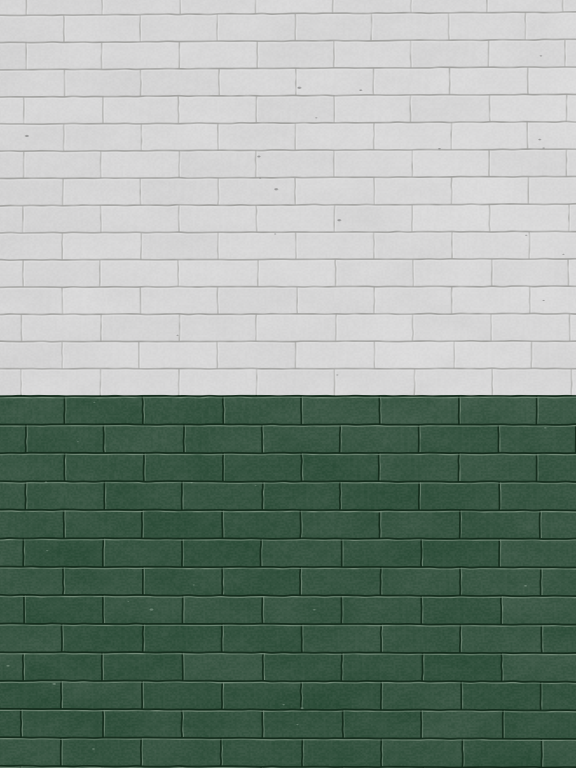
This texture is drawn by a Shadertoy shader. Its source:

```glsl
// A painted brick wall: pale grey above, deep green below, in running bond.

float hash(vec2 p) {
    return fract(sin(dot(p, vec2(127.1, 311.7))) * 43758.5453);
}

float noise(vec2 p) {
    vec2 i = floor(p), f = fract(p);
    f = f * f * (3.0 - 2.0 * f);
    return mix(mix(hash(i), hash(i + vec2(1, 0)), f.x),
               mix(hash(i + vec2(0, 1)), hash(i + vec2(1, 1)), f.x), f.y);
}

float fbm(vec2 p) {
    float sum = 0.0, gain = 0.5;
    for (int i = 0; i < 4; i++) {
        sum += gain * noise(p);
        p = p * 2.03 + 17.0;
        gain *= 0.5;
    }
    return sum / 0.9375;
}

// Box-filtered coverage of the interval from a to b
float band(float x, float a, float b, float px) {
    return clamp((x - a) / px + 0.5, 0.0, 1.0) - clamp((x - b) / px + 0.5, 0.0, 1.0);
}

void mainImage(out vec4 fragColor, in vec2 fragCoord) {
    // Canvas width is 1, y runs downward from the top
    vec2 uv = fragCoord / iResolution.xy;
    vec2 p = vec2(uv.x, (1.0 - uv.y) * 4.0 / 3.0);
    float px = 1.0 / iResolution.x;
    float below = p.y - 0.6875;
    bool lower = below > 0.0;

    // Courses, with a slight perspective spread down the wall
    float courseHeight = lower ? 0.0494 + 0.0002 * p.x : 0.0472 + 0.0004 * p.x;
    float course = below / courseHeight;
    float row = floor(course);
    float bedDist = (course - round(course)) * courseHeight;
    bedDist += 0.0014 * (noise(vec2(p.x * 55.0, round(course) * 7.3)) - 0.5);

    // Bricks along the course, every other one shifted by half
    float brickLength = 0.1366 + 0.00021 * row;
    float start = lower ? 0.3854 : 0.3785;
    float along = (p.x - start) / brickLength - 0.5 * mod(row, 2.0);
    along += 0.03 * (hash(vec2(round(along), row)) - 0.5);
    float brick = floor(along);
    float headDist = (along - round(along)) * brickLength;
    headDist += 0.0012 * (noise(vec2(round(along) * 5.1, p.y * 90.0)) - 0.5);

    // Surface variation
    float tone = hash(vec2(brick, row) + 3.7) - 0.5;
    float grain = noise(p * vec2(330.0, 360.0)) - 0.5;
    float cloud = fbm(p * vec2(14.0, 22.0)) - 0.5;
    float wear = noise(p * vec2(70.0, 90.0) + 40.0);

    // Shadow and lit lip of the joints
    float bedShade = band(bedDist, -0.0016, 0.0013, px);
    float bedLip = band(bedDist, 0.0013, 0.0037, px);
    float headShade = band(headDist, -0.0016, 0.0012, px);
    float headLip = band(headDist, 0.0012, 0.0034, px);

    // Pale paint
    vec3 pale = vec3(0.843, 0.842, 0.844) + 0.018 * tone + 0.022 * grain + 0.03 * cloud;
    pale += 0.012 * (p.x - 0.5);
    pale = mix(pale, vec3(0.885), 0.6 * max(bedLip, headLip));
    pale = mix(pale, vec3(0.70, 0.70, 0.69), headShade * (0.35 + 0.6 * wear));
    pale = mix(pale, vec3(0.63, 0.63, 0.62), bedShade * (0.6 + 0.4 * wear));

    // Green paint
    float fade = 0.58 - 0.35 * (p.y - 0.95) + 0.16 * (p.x - 0.5);
    float shade = fade + 0.5 * tone + 0.75 * grain + 0.9 * cloud;
    vec3 green = mix(vec3(0.175, 0.305, 0.225), vec3(0.25, 0.36, 0.29), clamp(shade, -0.3, 1.3));
    green = mix(green, vec3(0.45, 0.54, 0.47), headLip * (0.3 + 0.6 * wear));
    green = mix(green, vec3(0.07, 0.16, 0.10), headShade * 0.9);
    green = mix(green, vec3(0.46, 0.55, 0.48), bedLip * (0.4 + 0.6 * wear));
    green = mix(green, vec3(0.07, 0.16, 0.10), bedShade * (0.8 + 0.2 * wear));

    // Scattered chips: dark on pale, light on green
    vec2 cell = floor(p * 28.0);
    vec2 centre = 0.2 + 0.6 * vec2(hash(cell + 1.3), hash(cell + 8.9));
    vec2 offset = (fract(p * 28.0) - centre) / 28.0 * vec2(0.6, 1.0);
    float radius = 0.0005 + 0.0014 * hash(cell + 5.5);
    float chip = step(0.965, hash(cell)) * clamp((radius - length(offset)) / px + 0.5, 0.0, 1.0);
    pale = mix(pale, vec3(0.45), 0.6 * chip);
    green = mix(green, vec3(0.55, 0.63, 0.57), 0.6 * chip);

    // Paint boundary along one bed joint
    float edge = below + 0.0015 + 0.001 * (noise(vec2(p.x * 60.0, 2.0)) - 0.5);
    fragColor = vec4(mix(pale, green, clamp(edge / px + 0.5, 0.0, 1.0)), 1.0);
}
```
